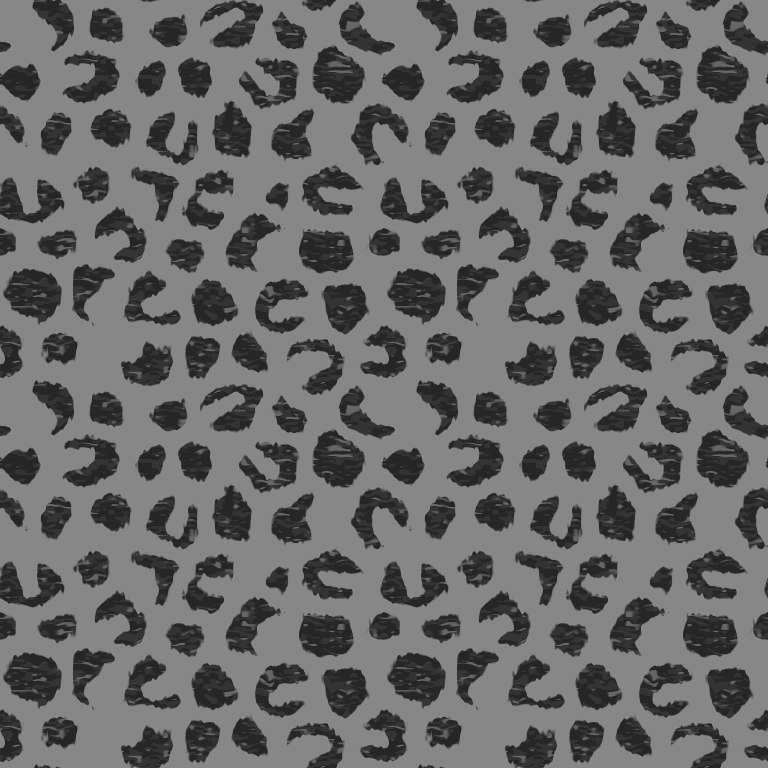
Reproduce this pattern procedurally as a Shadertoy shader.

```glsl
// Seamless grey leopard print: furry dark blobs, open rings and crescents on plain grey.

const float REPEATS = 2.0;                 // tiles across and down
const vec2  GRID = vec2(6.0, 7.0);         // spots per tile
const float JITTER = 0.36;                 // scatter, in grid cells
const float GAP = 0.021;                   // half of the clear space between spots
const float CORNER = 0.010;                // rounding where neighbours press on a spot
const float RING_SHARE = 0.32;
const float CRESCENT_SHARE = 0.15;
const vec2  STRETCH = vec2(1.16, 0.84);    // long and short axis of a spot
const float WOBBLE = 0.030;                // broad unevenness of the outlines
const float RIPPLE = 0.012;                // finer unevenness
const float FUR = 0.010;                   // length of the hairs at the rim
const vec2  FUR_GRAIN = vec2(128.0, 52.0);
const vec2  WEAVE_GRAIN = vec2(52.0, 150.0);
const vec2  GLINT_GRAIN = vec2(44.0, 128.0);
const vec3  GROUND = vec3(0.53);
const vec3  INK = vec3(0.15);
const vec3  WEAVE = vec3(0.205);
const vec3  GLINT = vec3(0.40);

struct Spot { vec2 center; float radius; float kind; vec3 rnd; };

// Integer hash of a non-negative cell
vec3 hash3(vec2 cell, uint salt) {
    uvec3 v = uvec3(uvec2(cell), salt) * 1664525u + 1013904223u;
    v.x += v.y * v.z; v.y += v.z * v.x; v.z += v.x * v.y;
    v ^= v >> 16u;
    v.x += v.y * v.z; v.y += v.z * v.x; v.z += v.x * v.y;
    return vec3(v >> 8u) / 16777216.0;
}

// Two channels of value noise that wrap once per tile
vec2 noise(vec2 p, vec2 grain, uint salt) {
    vec2 g = p * grain, i = floor(g), f = g - i;
    f = f * f * (3.0 - 2.0 * f);
    vec2 a = mod(i, grain), b = mod(i + 1.0, grain);
    vec2 low  = mix(hash3(a, salt).xy, hash3(vec2(b.x, a.y), salt).xy, f.x);
    vec2 high = mix(hash3(vec2(a.x, b.y), salt).xy, hash3(b, salt).xy, f.x);
    return mix(low, high, f.y);
}

float smoothMax(float a, float b, float k) {
    float h = max(k - abs(a - b), 0.0) / k;
    return max(a, b) + 0.25 * k * h * h;
}

Spot spotAt(vec2 cell) {
    vec2 id = mod(cell, GRID);
    vec2 stagger = vec2(fract(id.y * 3.0 / GRID.y) - 0.43, 0.0);
    Spot s;
    s.rnd = hash3(id, 11u);
    s.center = (cell + 0.5 + stagger + JITTER * (hash3(id, 5u).xy - 0.5)) / GRID;
    s.kind = fract((id.x + GRID.x * id.y) * 0.618034 + 0.1);
    s.radius = mix(0.050, 0.094, s.rnd.x * s.rnd.x);
    if (s.kind < RING_SHARE + CRESCENT_SHARE) s.radius = mix(0.082, 0.096, s.rnd.x);
    return s;
}

// Distance weighted by spot size, so that large spots claim more room
float power(vec2 p, Spot s) {
    vec2 d = p - s.center;
    return dot(d, d) - s.radius * s.radius;
}

// Spot outline in its own turned frame
float spotShape(vec2 p, Spot s, float room) {
    float angle = 6.28318 * s.rnd.y, r = s.radius;
    vec2 axis = vec2(cos(angle), sin(angle)), d = p - s.center;
    vec2 q = vec2(dot(d, axis), dot(d, vec2(-axis.y, axis.x)));
    bool ring = s.kind < RING_SHARE;
    bool crescent = !ring && s.kind < RING_SHARE + CRESCENT_SHARE;
    vec2 radii = r * (ring ? vec2(0.98) : STRETCH);
    float body = (length(q / radii) - 1.0) * min(radii.x, radii.y);
    body = smoothMax(body, GAP - room, 0.014);
    if (ring) {           // hollow that opens to one side
        float flare = mix(-0.16, 0.30, s.rnd.z);
        float hollow = length(vec2(min(q.x + 0.08 * r, 0.0), q.y))
                     - r * mix(0.25, 0.33, s.rnd.x) - flare * max(q.x, 0.0);
        body = smoothMax(body, -hollow, 0.012);
    }
    if (crescent) {       // off-centre bite that leaves one long horn
        float bite = length(q - r * vec2(0.28, 0.98)) - 0.92 * r;
        body = smoothMax(body, -bite, 0.008);
    }
    return body;
}

float spots(vec2 p) {
    vec2 base = floor(p * GRID), owner = base;
    float best = 1e3;
    for (int k = 0; k < 25; k++) {
        vec2 cell = base + vec2(k % 5 - 2, k / 5 - 2);
        float w = power(p, spotAt(cell));
        if (w < best) { best = w; owner = cell; }
    }
    // Rounded distance to the borders shared with the neighbours
    Spot own = spotAt(owner);
    float pressure = 1e-9;
    for (int k = 0; k < 25; k++) {
        vec2 cell = base + vec2(k % 5 - 2, k / 5 - 2);
        if (all(equal(cell, owner))) continue;
        Spot other = spotAt(cell);
        float border = (power(p, other) - best) / (2.0 * distance(other.center, own.center));
        pressure += exp(-border / CORNER);
    }
    return spotShape(p, own, -CORNER * log(pressure));
}

void mainImage(out vec4 fragColor, in vec2 fragCoord) {
    vec2 p = fragCoord / iResolution.xy * REPEATS;
    float pixel = REPEATS / iResolution.y;

    // Uneven outline with a hairy rim
    vec2 warped = p + WOBBLE * (noise(p, vec2(13.0), 1u) - 0.5)
                    + RIPPLE * (noise(p, vec2(34.0), 2u) - 0.5);
    float d = spots(warped) + FUR * (noise(p, FUR_GRAIN, 3u).x - 0.5);

    // Short wavy threads across the dark fur
    vec2 thread = p + vec2(0.0, 0.012 * noise(p, vec2(40.0), 4u).x);
    float weave = smoothstep(0.50, 0.64, noise(thread, WEAVE_GRAIN, 6u).x);
    float glint = smoothstep(0.72, 0.94, noise(thread, GLINT_GRAIN, 7u).x);
    vec3 fur = mix(mix(INK, WEAVE, weave), GLINT, glint);

    fragColor = vec4(mix(fur, GROUND, smoothstep(-pixel, pixel, d)), 1.0);
}
```
